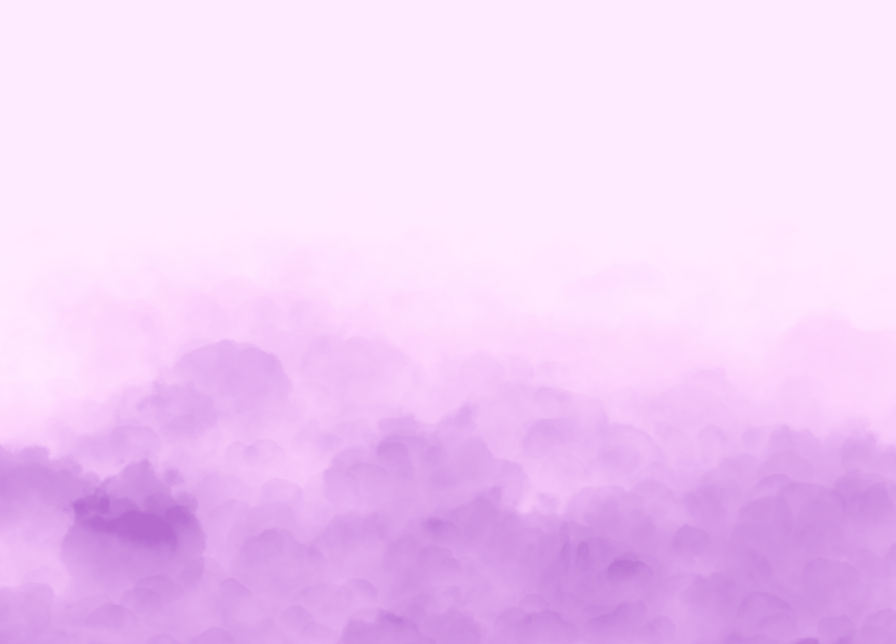
Give the GLSL for this background, as a Shadertoy shader.

```glsl
// Lilac watercolour clouds billowing up into a pale pink sky.

vec2 hash2(vec2 p) {
    vec3 q = fract(p.xyx * vec3(0.1031, 0.1030, 0.0973));
    q += dot(q, q.yzx + 33.33);
    return fract((q.xx + q.yz) * q.zy);
}

float noise(vec2 p) {
    vec2 i = floor(p), f = fract(p);
    f = f * f * (3.0 - 2.0 * f);
    return mix(mix(hash2(i).x, hash2(i + vec2(1, 0)).x, f.x),
               mix(hash2(i + vec2(0, 1)).x, hash2(i + vec2(1, 1)).x, f.x), f.y);
}

// Layered noise, centred on zero
float fbm(vec2 p) {
    float sum = 0.0, amp = 0.5;
    for (int i = 0; i < 6; i++) {
        sum += amp * (noise(p) - 0.5);
        p = mat2(1.6, 1.2, -1.2, 1.6) * p + 7.3;
        amp *= 0.55;
    }
    return sum;
}

// Distance to the nearest scattered point: gives round lobes
float lobes(vec2 p) {
    vec2 cell = floor(p);
    float nearest = 2.0;
    for (int y = -1; y <= 1; y++)
        for (int x = -1; x <= 1; x++) {
            vec2 c = cell + vec2(x, y);
            nearest = min(nearest, length(c + hash2(c) - p));
        }
    return nearest - 0.45;
}

// Scattered small cloud heads of random size and strength, centred on zero
float billows(vec2 p, float rough) {
    vec2 cell = floor(p);
    float sum = -0.30;
    for (int y = -1; y <= 1; y++)
        for (int x = -1; x <= 1; x++) {
            vec2 c = cell + vec2(x, y), h = hash2(c + 41.0);
            vec2 q = (p - c - hash2(c)) / (0.40 + 0.35 * h.x);
            float d = length(q * vec2(0.85, 1.0)) - 0.9 + rough;
            sum += h.y * smoothstep(0.07, -0.12, d) * smoothstep(-0.8, 0.8, q.y);
        }
    return sum;
}

// Cloud head with a crisp lobed crown that dissolves downwards
float puff(vec2 p, vec2 centre, vec2 radius, float rough) {
    vec2 q = (p - centre) / radius;
    float d = length(q) - 1.0 + rough;
    float body = smoothstep(0.05, -0.10, d) * 0.45 + smoothstep(0.30, -0.8, d) * 0.55;
    return body * smoothstep(-1.0, 0.55, q.y);
}

// Soft round patch of light or shade
float glow(vec2 p, vec2 centre, vec2 radius) {
    vec2 q = (p - centre) / radius;
    return exp(-dot(q, q));
}

void mainImage(out vec4 fragColor, in vec2 fragCoord) {
    vec2 p = fragCoord / iResolution.y;
    p.x *= 1.391 * iResolution.y / iResolution.x;

    // Shared turbulence
    float broad = fbm(p * 4.0 + 3.0);
    float fine = fbm(p * 13.0 + 21.0);
    vec2 w = p + 0.03 * vec2(fine, fbm(p * 13.0 + 55.0));
    float grain = fbm(w * 34.0 + 9.0);
    float rough = 0.34 * lobes(w * 15.0) + 0.13 * lobes(w * 36.0) + 0.6 * fine + 0.15 * grain;

    // Overall haze, thinner towards both sides
    float height = p.y + 0.13 * (p.x - 0.68) * (p.x - 0.68) - 0.13 * broad - 0.05 * fine;
    float haze = smoothstep(0.77, 0.05, height);
    float density = 0.75 * haze + 0.22 * haze * broad;
    density += sqrt(haze) * (0.16 * fine + 0.13 * grain);

    // Scattered billows at three sizes, fading into the sky
    for (int i = 0; i < 3; i++) {
        float size = 4.5 * pow(1.9, float(i));
        density += sqrt(haze) * (0.13 - 0.02 * float(i)) * billows(w * size + 5.7 * float(i), rough);
    }

    // Main cloud heads
    density += 0.34 * puff(p, vec2(0.04, 0.22), vec2(0.13, 0.09), rough);
    density += 0.38 * puff(p, vec2(0.21, 0.15), vec2(0.11, 0.12), rough);
    density += 0.25 * puff(p, vec2(0.35, 0.38), vec2(0.11, 0.09), rough);
    density += 0.14 * puff(p, vec2(0.26, 0.33), vec2(0.08, 0.08), rough);
    density += 0.21 * puff(p, vec2(0.67, 0.23), vec2(0.15, 0.13), rough);
    density += 0.13 * puff(p, vec2(0.74, 0.37), vec2(0.12, 0.09), rough);
    density += 0.17 * puff(p, vec2(1.26, 0.17), vec2(0.20, 0.17), rough);
    density += 0.13 * puff(p, vec2(0.96, 0.09), vec2(0.14, 0.13), rough);
    density += 0.10 * puff(p, vec2(1.30, 0.42), vec2(0.13, 0.08), rough);
    density += 0.08 * puff(p, vec2(0.96, 0.55), vec2(0.08, 0.04), rough);

    // Shaded cores and bright gaps between the heads
    density += 0.13 * glow(p, vec2(0.27, 0.17), vec2(0.06, 0.08));
    density += 0.10 * glow(p, vec2(1.28, 0.20), vec2(0.16, 0.14));
    density -= 0.16 * glow(p, vec2(0.05, 0.11), vec2(0.08, 0.06));
    density -= 0.11 * glow(p, vec2(0.45, 0.26), vec2(0.08, 0.07));
    density -= 0.11 * glow(p, vec2(0.88, 0.24), vec2(0.12, 0.07));
    density -= 0.13 * glow(p, vec2(1.07, 0.07), vec2(0.04, 0.08));
    density -= 0.15 * glow(p, vec2(0.03, 0.40), vec2(0.16, 0.09));

    // Tint from pale sky to deep violet
    vec3 tint = vec3(1.00, 0.922, 1.00);
    tint = mix(tint, vec3(0.99, 0.84, 0.99), smoothstep(0.00, 0.25, density));
    tint = mix(tint, vec3(0.95, 0.76, 0.97), smoothstep(0.20, 0.46, density));
    tint = mix(tint, vec3(0.88, 0.66, 0.93), smoothstep(0.40, 0.65, density));
    tint = mix(tint, vec3(0.82, 0.58, 0.89), smoothstep(0.60, 0.82, density));
    tint = mix(tint, vec3(0.72, 0.43, 0.82), smoothstep(0.78, 1.08, density));
    fragColor = vec4(tint, 1.0);
}
```
